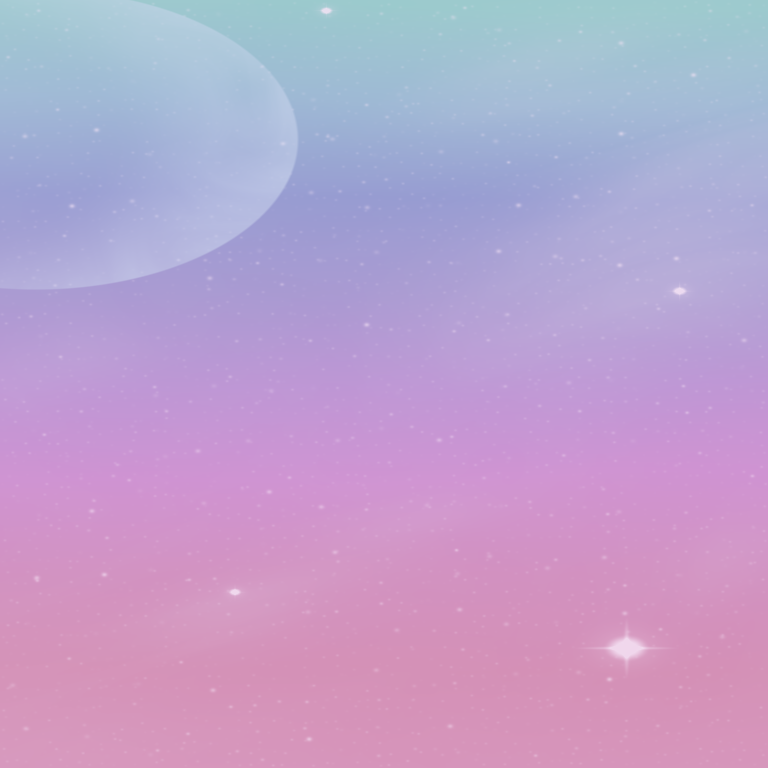
A Shadertoy shader for this background:

```glsl
// Pastel night sky: a vertical teal-to-violet-to-pink gradient with soft haze,
// a pale oval moon at the upper left, scattered stars and a few flared ones.
// Haze comes from warped layered sines; small stars from jittered hash cells.

const vec3 HAZE = vec3(0.88, 0.84, 0.91);
const vec3 MOONLIGHT = vec3(0.80, 0.84, 0.93);
const vec3 STARLIGHT = vec3(0.96, 0.89, 0.96);

vec3 hash3(vec2 cell) {
    vec3 p = fract(cell.xyx * vec3(0.1031, 0.1030, 0.0973));
    p += dot(p, p.yxz + 33.33);
    return fract((p.xxy + p.yzz) * p.zyx);
}

// Layered sines, each octave rotated and bent by the last; about -1 to 1.
float wisps(vec2 p) {
    const mat2 turn = mat2(0.8, 0.6, -0.6, 0.8);
    float sum = 0.0, weight = 0.5;
    for (int i = 0; i < 6; i++) {
        p = turn * p * 1.75 + 1.7;
        p += 0.6 * sin(p.yx * 1.3 + float(i));
        sum += weight * sin(p.x) * sin(p.y);
        weight *= 0.62;
    }
    return sum;
}

// Sky colour at a depth measured down from the top edge.
vec3 skyColor(float depth) {
    const vec3 stops[9] = vec3[9](
        vec3(0.60, 0.79, 0.80), vec3(0.61, 0.72, 0.83), vec3(0.59, 0.61, 0.82),
        vec3(0.66, 0.60, 0.82), vec3(0.74, 0.58, 0.83), vec3(0.81, 0.57, 0.82),
        vec3(0.82, 0.56, 0.75), vec3(0.83, 0.56, 0.71), vec3(0.84, 0.58, 0.73));
    float t = clamp(depth, 0.0, 1.0) * 8.0;
    int i = min(int(t), 7);
    return mix(stops[i], stops[i + 1], t - float(i));
}

// Soft oval of haze, tilted up to the right.
float puff(vec2 uv, vec2 center, vec2 radius) {
    vec2 d = uv - center;
    d.y -= 0.25 * d.x;
    d /= radius;
    return exp(-dot(d, d));
}

float starLayer(vec2 uv, float cells, float radius, float rarity) {
    vec2 cell = floor(uv * cells);
    vec3 h = hash3(cell + cells);
    vec2 d = uv - (cell + 0.2 + 0.6 * h.xy) / cells;
    d.x *= 0.75;
    return pow(h.z, rarity) * exp(-dot(d, d) / (radius * radius));
}

// Bright core with a halo and tapered spikes, wider than tall.
float flare(vec2 uv, vec2 center, float size, float spikes) {
    vec2 d = (uv - center) / (size * vec2(1.7, 1.0));
    vec2 a = abs(d);
    float r2 = dot(d, d);
    vec2 taper = max(1.0 - a, 0.0);
    vec2 rays = exp(-a.yx * a.yx / (0.0025 * taper + 0.0005)) * taper;
    float core = 1.0 - smoothstep(0.16, 0.46, sqrt(r2));
    return 0.70 * core + 0.22 * exp(-r2 * 3.0) + spikes * max(rays.x, rays.y);
}

// Blends a lit, mottled oval moon over the sky.
vec3 addMoon(vec3 sky, vec2 uv, float pixel) {
    const vec2 center = vec2(0.047, 0.818), radius = vec2(0.341, 0.195);
    vec2 p = (uv - center) / radius;
    float edge = (length(p) - 1.0) * radius.y;
    float disc = 1.0 - smoothstep(-pixel, pixel, edge);
    float lit = smoothstep(0.68, 1.45, length(p - vec2(-0.45, 0.05)));
    float seas = puff(p, vec2(0.80, 0.32), vec2(0.14, 0.16))
               + 0.7 * puff(p, vec2(0.82, -0.06), vec2(0.15, 0.20))
               + 0.5 * puff(p, vec2(0.50, 0.40), vec2(0.20, 0.20));
    float mottle = 0.16 * wisps(p * 2.2 + 4.0) - 0.22 * seas;
    float cover = 0.04 + lit * (0.55 + mottle);
    return mix(sky, MOONLIGHT, disc * clamp(cover, 0.0, 1.0));
}

void mainImage(out vec4 fragColor, in vec2 fragCoord) {
    vec2 uv = fragCoord / iResolution.xy;
    float pixel = 1.0 / iResolution.y;

    // Gradient, its bands gently bent
    float broad = wisps(vec2(uv.x * 0.8, uv.y * 1.6 - 0.4 * uv.x));
    vec3 color = skyColor(1.0 - uv.y + 0.018 * broad);

    // Haze gathered in banks and broken into wisps
    float bank = puff(uv, vec2(0.91, 0.80), vec2(0.20, 0.10))
               + 0.8 * puff(uv, vec2(0.86, 0.63), vec2(0.30, 0.10))
               + 0.5 * puff(uv, vec2(0.68, 0.89), vec2(0.15, 0.06))
               + 0.5 * puff(uv, vec2(0.06, 0.52), vec2(0.13, 0.05))
               + 0.4 * puff(uv, vec2(0.53, 0.32), vec2(0.13, 0.04))
               + 0.5 * puff(uv, vec2(0.94, 0.27), vec2(0.09, 0.05))
               + 0.5 * puff(uv, vec2(0.31, 0.20), vec2(0.12, 0.05))
               + 0.4 * puff(uv, vec2(0.05, 0.03), vec2(0.18, 0.06));
    float strands = wisps(vec2(uv.x * 2.2, uv.y * 4.0 - uv.x) + 2.0);
    float haze = 0.035 + 0.04 * strands + bank * (0.22 + 0.16 * strands);
    color = mix(color, HAZE, clamp(haze, 0.0, 0.5));

    // Scattered stars, from few and bright to many and faint
    float stars = 0.60 * starLayer(uv, 13.0, 0.0026, 3.0)
                + 0.38 * starLayer(uv, 31.0, 0.0019, 4.0)
                + 0.20 * starLayer(uv, 72.0, 0.0015, 3.0);
    color = mix(color, STARLIGHT, min(stars, 1.0));

    color = addMoon(color, uv, pixel);

    // Flared stars
    float flares = flare(uv, vec2(0.816, 0.156), 0.040, 0.55)
                 + flare(uv, vec2(0.425, 0.986), 0.012, 0.20)
                 + flare(uv, vec2(0.885, 0.621), 0.014, 0.30)
                 + flare(uv, vec2(0.306, 0.229), 0.012, 0.20);
    color = mix(color, STARLIGHT, min(flares, 0.85));
    fragColor = vec4(color, 1.0);
}
```
